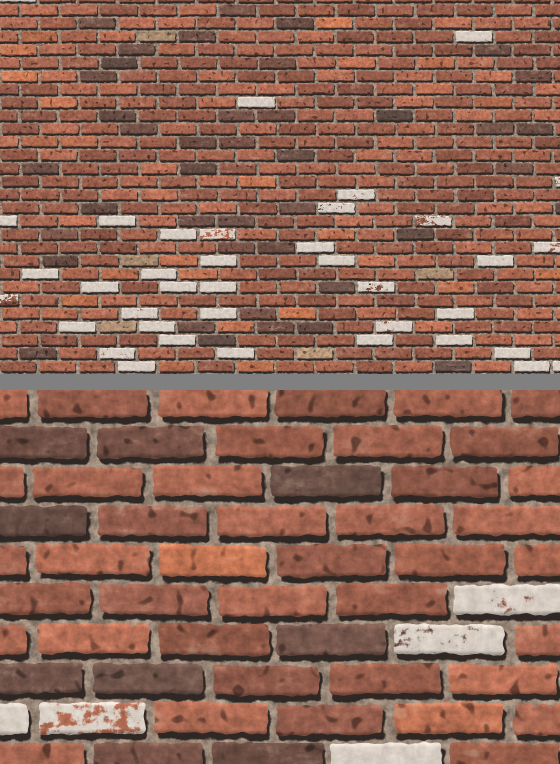
Top, the full canvas; bottom, a detail of the centre.
Give the GLSL for this texture, as a Shadertoy shader.

```glsl
// Weathered red brick wall in running bond, with scattered whitewashed bricks and hard sun shadows.

const float COLUMNS = 14.17;                    // bricks across
const float ROWS = 28.33;                       // courses up
const float BRICK_ASPECT = 3.0;                 // cell width / cell height
const vec2  BRICK_HALF = vec2(1.37, 0.385);     // in course heights
const vec2  BRICK_CENTER = vec2(-0.04, 0.09);   // leaves space for the shadow
const vec2  SHADOW_OFFSET = vec2(0.07, -0.155);
const float CORNER = 0.09;
const float EDGE_WEAR = 0.065;
const float WALL_WAVE = 0.07;

const vec3 BROWN  = vec3(0.55, 0.345, 0.285);
const vec3 RED    = vec3(0.70, 0.425, 0.330);
const vec3 ORANGE = vec3(0.77, 0.46, 0.32);
const vec3 BURNT  = vec3(0.39, 0.31, 0.28);
const vec3 TAN    = vec3(0.68, 0.56, 0.45);
const vec3 PAINT  = vec3(0.84, 0.80, 0.76);
const vec3 MORTAR = vec3(0.60, 0.53, 0.47);
const vec3 SHADOW = vec3(0.17, 0.14, 0.13);

float hash(vec2 p) {
    vec3 q = fract(p.xyx * vec3(0.1031, 0.1030, 0.0973));
    q += dot(q, q.yzx + 33.33);
    return fract((q.x + q.y) * q.z);
}

vec2 gradient(vec2 cell) {
    float angle = 6.2832 * hash(cell);
    return vec2(cos(angle), sin(angle));
}

// Gradient noise, roughly -0.7 to 0.7
float noise(vec2 p) {
    vec2 i = floor(p), f = p - i;
    vec2 u = f * f * f * (f * (f * 6.0 - 15.0) + 10.0);
    vec2 e = vec2(1.0, 0.0);
    float low  = mix(dot(gradient(i), f), dot(gradient(i + e), f - e), u.x);
    float high = mix(dot(gradient(i + e.yx), f - e.yx), dot(gradient(i + 1.0), f - 1.0), u.x);
    return mix(low, high, u.y);
}

float fbm(vec2 p) {
    float sum = 0.0, gain = 0.6;
    for (int i = 0; i < 4; i++) {
        sum += gain * noise(p);
        p = 2.03 * p + 17.3;
        gain *= 0.6;
    }
    return sum;
}

float roundedBox(vec2 p, vec2 halfSize) {
    vec2 q = abs(p) - halfSize + CORNER;
    return length(max(q, 0.0)) + min(max(q.x, q.y), 0.0) - CORNER;
}

// Fired clay tone of one brick
vec3 clayColor(vec2 id) {
    float kind = hash(id + 31.7);
    vec3 clay = mix(BROWN, RED, hash(id + 5.3));
    if (kind < 0.10) clay = mix(BURNT, BROWN, 0.6 * hash(id + 8.1));
    else if (kind < 0.115) clay = TAN;
    else if (kind > 0.89) clay = mix(RED, ORANGE, hash(id + 2.9));
    return clay * (0.92 + 0.16 * hash(id + 77.0));
}

void mainImage(out vec4 fragColor, in vec2 fragCoord) {
    vec2 uv = fragCoord / iResolution.xy;
    float pixel = ROWS / iResolution.y;

    // Wall coordinates in course heights, with slightly wavy courses
    vec2 wall = uv * vec2(COLUMNS * BRICK_ASPECT, ROWS);
    vec2 grid = wall + WALL_WAVE * vec2(noise(wall * 0.3), noise(wall * 0.22 + 40.0));

    // Running bond: every other course shifts by half a brick
    float row = floor(grid.y);
    float shift = 0.5 * mod(row, 2.0) + 0.08 * (hash(vec2(row, 9.0)) - 0.5);
    float column = grid.x / BRICK_ASPECT + shift;
    vec2 id = vec2(floor(column), row);
    vec2 p = vec2((fract(column) - 0.5) * BRICK_ASPECT, fract(grid.y) - 0.5);

    // Brick outline with jittered size, position and chipped edges
    vec2 jitter = vec2(hash(id + 11.0), hash(id + 23.0)) - 0.5;
    p -= BRICK_CENTER + jitter * vec2(0.05, 0.035);
    vec2 halfSize = BRICK_HALF + jitter.yx * vec2(0.07, 0.03);
    float wear = EDGE_WEAR * (noise(wall * 2.3) + 0.6 * noise(wall * 5.0));
    float edge = roundedBox(p, halfSize) + wear;
    float brick = clamp(0.5 - edge / pixel, 0.0, 1.0);

    // Surface relief
    float grain = fbm(wall * 3.5);
    float blotch = fbm(wall * vec2(0.8, 1.6) + 50.0);
    float pits = smoothstep(0.28, 0.5, noise(wall * 2.7 + 90.0));

    // Clay face with pale lime bloom and dark pits
    vec3 face = clayColor(id) * (1.0 + 0.32 * grain + 0.22 * blotch);
    float bloom = smoothstep(0.12, 0.6, blotch + 0.4 * grain) * hash(id + 61.0);
    face = mix(face, MORTAR * 1.1, 0.6 * bloom) * (1.0 - 0.4 * pits);

    // Whitewash: frequent low on the wall, rare above, sometimes flaking
    float chance = mix(0.15, 0.012, smoothstep(0.25, 0.62, uv.y));
    float painted = step(hash(id + 143.0), chance);
    float flaking = mix(-0.9, 0.15, pow(hash(id + 19.0), 4.0));
    painted *= smoothstep(flaking, flaking + 0.25, blotch + 0.6 * grain);
    face = mix(face, PAINT * (1.0 + 0.16 * grain), painted);

    // Sunlit top edge and dim bottom edge
    float topEdge = 1.0 - smoothstep(0.02, 0.13, halfSize.y - p.y);
    float bottomEdge = 1.0 - smoothstep(0.0, 0.12, halfSize.y + p.y);
    face *= 1.0 + 0.12 * topEdge - 0.25 * bottomEdge;

    // Sandy mortar under the brick's shadow
    float shadowEdge = roundedBox(p - SHADOW_OFFSET, halfSize) + wear + 0.05 * grain;
    float shade = clamp(0.5 - shadowEdge / (pixel + 0.02), 0.0, 1.0);
    vec3 joint = mix(MORTAR * (1.0 + 0.55 * grain), SHADOW, 0.96 * shade);

    fragColor = vec4(clamp(mix(joint, face, brick), 0.0, 1.0), 1.0);
}
```
